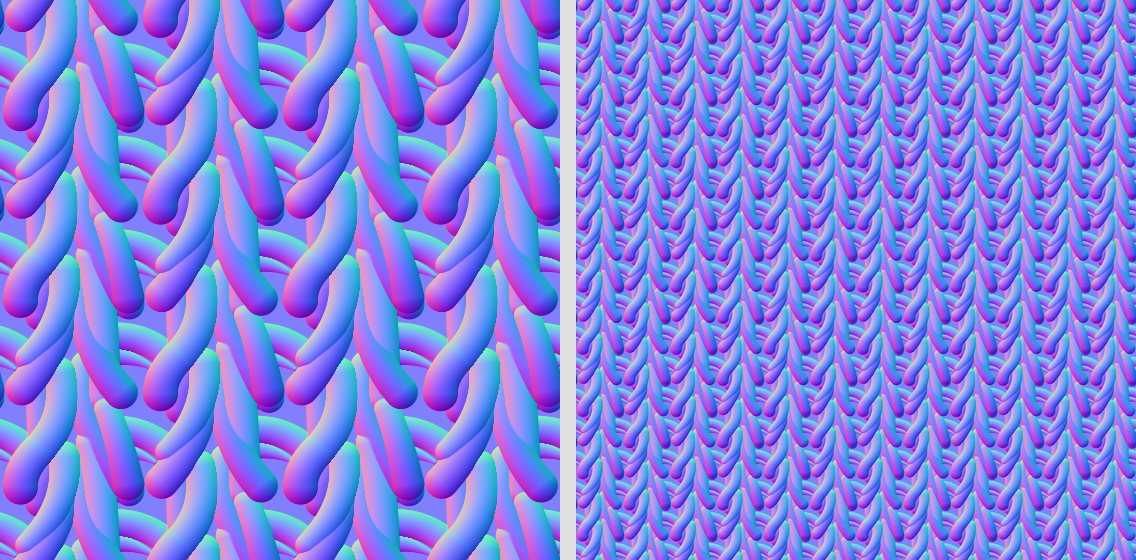
Left, the tile; right, the same tile 3 across and 3 down.
This texture map is drawn by a Shadertoy shader. Its source:

```glsl
// Wraps a point into the repeat nearest to center: columns drop by half a stitch
vec2 wrapStitch(vec2 p, vec2 center) {
    float column = round((p.x - center.x) / 192.0);
    p -= column * vec2(192.0, 128.0);
    p.y -= 256.0 * round((p.y - center.y) / 256.0);
    return p;
}

// Lays a tapered round tube along a quadratic curve; surface is (normal, height).
// Each pair holds the values at the start and the end of the tube.
void layStrand(inout vec4 surface, vec2 point, float pixel, vec2 a, vec2 b, vec2 c,
               vec2 radii, vec2 depths, vec2 tilts) {
    vec2 p = wrapStitch(point, 0.5 * (a + c));

    // Closest point on the curve, refined from the chord
    float t = clamp(dot(p - a, c - a) / dot(c - a, c - a), 0.0, 1.0);
    for (int i = 0; i < 6; i++) {
        vec2 onCurve = mix(mix(a, b, t), mix(b, c, t), t);
        vec2 velocity = 2.0 * mix(b - a, c - b, t);
        t = clamp(t + dot(p - onCurve, velocity) / dot(velocity, velocity), 0.0, 1.0);
    }
    vec2 offset = p - mix(mix(a, b, t), mix(b, c, t), t);
    vec2 tangent = normalize(mix(b - a, c - b, t));

    // Round cross section, leaning along the strand
    float radius = mix(radii.x, radii.y, t);
    float dist = length(offset);
    float height = mix(depths.x, depths.y, t) + sqrt(max(radius * radius - dist * dist, 0.0));
    vec2 across = offset / max(radius, dist);
    vec3 normal = normalize(vec3(across - tangent * mix(tilts.x, tilts.y, t),
                                 sqrt(1.06 - dot(across, across))));

    // Soft silhouette and soft crease
    float cover = clamp((radius - dist) / pixel + 0.5, 0.0, 1.0);
    cover *= smoothstep(-pixel, pixel, height - surface.w);
    surface = mix(surface, vec4(normal, height), cover);
}

void mainImage(out vec4 fragColor, in vec2 fragCoord) {
    // Four columns by three stitches, y pointing down the fabric
    vec2 p = fragCoord / iResolution.xy * 768.0;
    p.y = 768.0 - p.y;
    float pixel = 768.0 / iResolution.y;
    vec4 surface = vec4(0.0, 0.0, 1.0, -60.0);

    // Cross loops behind the columns, twice per stitch
    for (int i = 0; i < 2; i++) {
        vec2 q = p - vec2(0.0, 128.0 * float(i));
        layStrand(surface, q, pixel, vec2(145, 206), vec2(200, 200), vec2(240, 242),
                  vec2(19), vec2(-28), vec2(-0.1, 0.3));
        layStrand(surface, q, pixel, vec2(140, 232), vec2(180, 230), vec2(212, 250),
                  vec2(16, 3), vec2(-27, -30), vec2(-0.1, 0.2));
    }

    // Hidden legs that show between the plies
    layStrand(surface, p, pixel, vec2(58, 5), vec2(54, 60), vec2(60, 110),
              vec2(20), vec2(-14), vec2(0.1, 0.1));
    layStrand(surface, p, pixel, vec2(74, 110), vec2(60, 140), vec2(54, 178),
              vec2(19), vec2(-16), vec2(0.0, -0.4));
    layStrand(surface, p, pixel, vec2(150, 130), vec2(165, 160), vec2(177, 161),
              vec2(21), vec2(-20), vec2(0.0, -0.3));
    layStrand(surface, p, pixel, vec2(126, 95), vec2(142, 150), vec2(144, 290),
              vec2(22), vec2(0, 6), vec2(0.4, 0.05));

    // Left leg: upper twist, then the lower pair of plies
    layStrand(surface, p, pixel, vec2(82, 0), vec2(96, 62), vec2(52, 106),
              vec2(22, 23), vec2(0, 18), vec2(0.4, 0.1));
    layStrand(surface, p, pixel, vec2(52, 106), vec2(28, 130), vec2(28, 156),
              vec2(23, 24), vec2(18, 28), vec2(0.1, -0.4));
    layStrand(surface, p, pixel, vec2(88, 115), vec2(96, 180), vec2(38, 236),
              vec2(22, 17), vec2(4, 20), vec2(0.4, 0.0));
    layStrand(surface, p, pixel, vec2(88, 165), vec2(82, 220), vec2(30, 277),
              vec2(20, 23), vec2(-10, 26), vec2(0.2, -0.3));

    // Right leg: upper pair of plies, then the lower twist
    layStrand(surface, p, pixel, vec2(118, -10), vec2(98, 60), vec2(172, 152),
              vec2(21, 20), vec2(-15, 14), vec2(0.4, -0.3));
    layStrand(surface, p, pixel, vec2(146, 47), vec2(164, 90), vec2(176, 152),
              vec2(17, 22), vec2(17, 26), vec2(0.5, -0.5));
    layStrand(surface, p, pixel, vec2(112, 120), vec2(106, 215), vec2(166, 282),
              vec2(18, 23), vec2(-28, 34), vec2(0.4, -0.3));

    // Both axes are encoded flipped: red faces left, green faces up
    vec3 normal = normalize(surface.xyz);
    fragColor = vec4(0.5 + 0.5 * normal * vec3(-1, -1, 1), 1.0);
}
```
